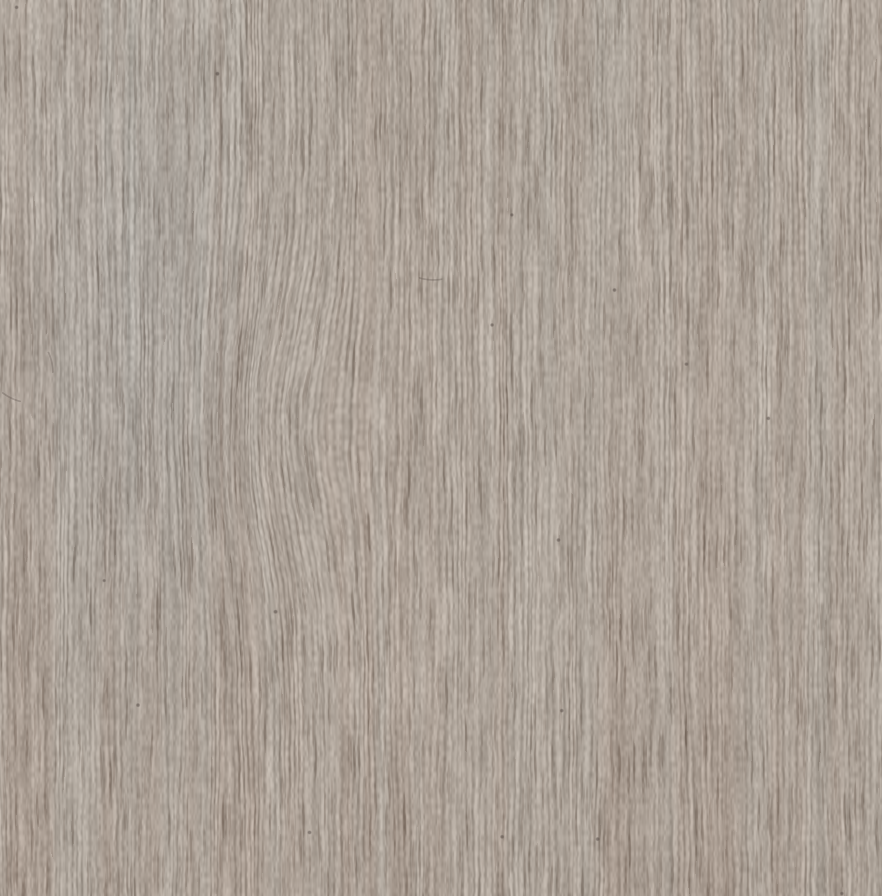
Reproduce this texture procedurally as a WebGL 2 fragment shader.

```glsl
#version 300 es
precision highp float;
// Pale limed oak veneer: long fine upright grain, thin pores and small specks.

uniform vec2 u_resolution;
out vec4 fragColor;

const float TAU = 6.2831853;
const vec3 OAK = vec3(0.670, 0.630, 0.590);
const vec3 ROSE_SHIFT = vec3(0.012, -0.004, -0.008);
const vec3 GREY_SHIFT = vec3(-0.008, 0.005, 0.016);

vec2 hash2(vec2 cell) {
    vec3 h = fract(cell.xyx * vec3(0.1031, 0.1030, 0.0973));
    h += dot(h, h.yzx + 33.33);
    return fract((h.xx + h.yz) * h.zy);
}

float valueNoise(vec2 p) {
    vec2 cell = floor(p);
    vec2 f = fract(p);
    f = f * f * (3.0 - 2.0 * f);
    float low = mix(hash2(cell).x, hash2(cell + vec2(1, 0)).x, f.x);
    float high = mix(hash2(cell + vec2(0, 1)).x, hash2(cell + vec2(1, 1)).x, f.x);
    return mix(low, high, f.y);
}

// Cellular noise: distance to the nearest point, and a random value for it.
vec2 cellular(vec2 p) {
    vec2 cell = floor(p);
    vec2 nearest = vec2(9.0, 0.0);
    for (int y = -1; y <= 1; y++) {
        for (int x = -1; x <= 1; x++) {
            vec2 id = cell + vec2(x, y);
            float d = length(id + hash2(id) - p);
            if (d < nearest.x) nearest = vec2(d, hash2(id + 71.0).y);
        }
    }
    return nearest;
}

float bump(vec2 p, vec2 centre, vec2 size) {
    vec2 d = (p - centre) / size;
    return exp(-dot(d, d));
}

// Bends the straight fibres with layered sines and one broad arch.
vec2 bendGrain(vec2 p, float wobble, float arch) {
    float shift = sin(p.y * 8.0 + p.x * 14.0)
                + 0.45 * sin(p.y * 47.0 + p.x * 43.0)
                + 0.35 * sin(p.y * 113.0 - p.x * 90.0);
    float bend = arch * bump(p, vec2(0.32, 0.52), vec2(0.08, 0.15));
    return vec2(p.x + wobble * shift + bend, p.y);
}

// Near-parallel grooves, sharpened on the dark side, with drifting depth.
float grooves(vec2 p, float frequency) {
    float drift = 1.6 * valueNoise(p * vec2(65.0, 3.5));
    float depth = 0.25 + 1.5 * valueNoise(p * vec2(55.0, 5.0) + 17.0);
    float wave = sin(TAU * (p.x * frequency + drift));
    return depth * (wave - 0.35 * wave * wave + 0.17);
}

float pores(vec2 p, vec2 density) {
    vec2 pore = cellular(p * density);
    return (1.0 - smoothstep(0.18, 0.40, pore.x)) * smoothstep(0.1, 0.9, pore.y);
}

float specks(vec2 p, float density, float radius, float pixel) {
    vec2 speck = cellular(p * density);
    float size = radius * (0.5 + speck.y);
    float d = speck.x / density;
    return (1.0 - smoothstep(size - pixel, size + pixel, d)) * step(0.7, speck.y);
}

float scratch(vec2 p, vec2 centre, float angle, float halfLength, float pixel) {
    vec2 d = p - centre;
    vec2 q = vec2(dot(d, vec2(cos(angle), sin(angle))),
                  dot(d, vec2(-sin(angle), cos(angle))));
    q.y -= 9.0 * q.x * q.x;
    float reach = length(vec2(max(abs(q.x) - halfLength, 0.0), q.y));
    return 1.0 - smoothstep(0.0003, 0.0003 + 1.2 * pixel, reach);
}

void main() {
    vec2 p = gl_FragCoord.xy / u_resolution.y;
    float pixel = 1.0 / u_resolution.y;
    vec2 grain = bendGrain(p, 0.0009, 0.028);

    // Fine relief
    float tone = 0.012;
    tone += 0.034 * grooves(grain, 155.0);
    tone += 0.100 * (valueNoise(grain * vec2(310.0, 13.0)) - 0.5);
    tone += 0.085 * (valueNoise(grain * vec2(490.0, 170.0) + 31.0) - 0.5);
    float pore = pores(grain, vec2(205.0, 13.0));
    tone -= 0.084 * pore;

    // Long thin streaks, gentle clouds and the darker growth line
    float streak = valueNoise(grain * vec2(75.0, 0.8) + 5.0) - 0.5;
    float cloud = valueNoise(p * vec2(5.0, 2.0) + 9.0) - 0.5;
    float seamX = 0.247 + 0.001 * sin(p.y * 6.0);
    float seam = bump(p, vec2(seamX, 0.6), vec2(0.0022, 0.5));
    tone += 0.036 * streak + 0.016 * cloud - 0.045 * seam;
    tone += 0.016 * (p.y - 0.5);

    // Warm streaks and the cool hazy area
    float warmth = 0.4 * pore + 0.8 * seam - 1.2 * streak + 0.5 * (0.5 - p.y);
    float haze = bump(p, vec2(0.15, 0.66), vec2(0.13, 0.34));
    vec3 colour = OAK + tone + ROSE_SHIFT * warmth + GREY_SHIFT * haze;

    // Sparse blemishes
    float marks = 0.55 * specks(p, 6.0, 0.0013, pixel);
    for (int i = 0; i < 3; i++) {
        vec2 seed = hash2(vec2(i, 23));
        float angle = 2.4 * hash2(vec2(i, 47)).x - 0.6;
        marks = max(marks, 0.3 * scratch(p, seed, angle, 0.004 + 0.012 * seed.y, pixel));
    }
    colour = mix(colour, vec3(0.33, 0.29, 0.27), marks);

    fragColor = vec4(clamp(colour, 0.0, 1.0), 1.0);
}
```
